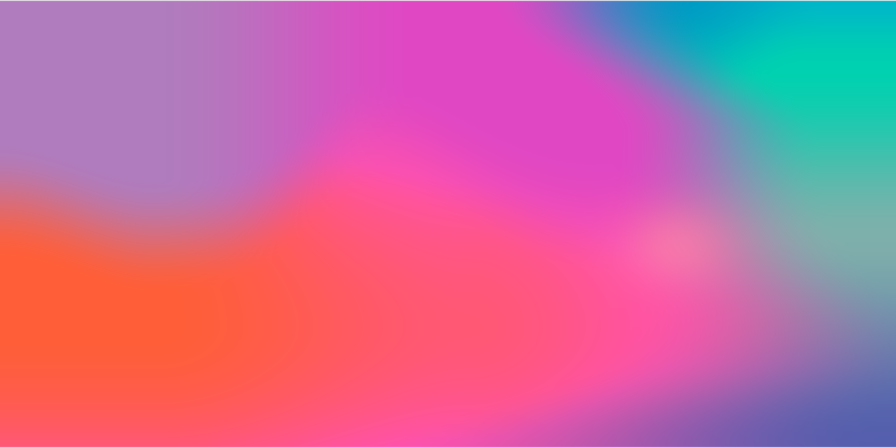
Reproduce this background procedurally as a Shadertoy shader.

```glsl
// Soft mesh gradient: lilac and magenta above, orange and pink below, teal and indigo at the right.

// Lilac fading into magenta from left to right
vec3 upperColor(vec2 p) {
    return mix(vec3(0.69, 0.485, 0.74), vec3(0.88, 0.28, 0.765), smoothstep(0.35, 0.95, p.x));
}

// Orange core that turns pink to the right, and above and below its axis
vec3 warmColor(vec2 p) {
    float pinkness = 0.52 * smoothstep(0.35, 1.05, p.x) + 0.43 * smoothstep(1.05, 1.55, p.x);
    float off = p.y - 0.27;
    float curvature = off < 0.0 ? 7.5 : 4.6 * smoothstep(0.3, 0.8, p.x);
    pinkness += curvature * off * off;
    return mix(vec3(1.0, 0.37, 0.22), vec3(1.0, 0.32, 0.68), min(pinkness, 1.0));
}

// Indigo, sage, teal and cyan stacked upward, with blue at the upper left
vec3 coolColor(vec2 p) {
    vec3 color = mix(vec3(0.33, 0.37, 0.68), vec3(0.50, 0.69, 0.67), smoothstep(0.0, 0.5, p.y));
    color = mix(color, vec3(0.0, 0.82, 0.69), smoothstep(0.45, 0.86, p.y));
    vec3 sky = mix(vec3(0.0, 0.60, 0.77), vec3(0.0, 0.71, 0.79), smoothstep(1.5, 1.85, p.x));
    float skyStart = mix(0.72, 0.85, smoothstep(1.5, 1.8, p.x));
    return mix(color, sky, smoothstep(skyStart, 1.02, p.y));
}

// Height of the border between the upper and the warm field
float ridgeHeight(float x) {
    float d = (x - 0.82) / (x < 0.82 ? 0.20 : 0.33);
    return 0.47 + 0.22 * exp(-d * d) + 0.08 * smoothstep(0.35, 0.0, x)
         + 0.03 * smoothstep(1.0, 1.5, x);
}

// Amount of the cool field, whose border bulges and widens toward the bottom
float coolAmount(vec2 p) {
    float d = (p.y - 0.27) / 0.15;
    float border = 1.6 + 0.14 * exp(-d * d)
                 - 0.28 * smoothstep(0.7, 1.0, p.y) - 0.2 * smoothstep(0.2, 0.0, p.y);
    float halfWidth = 0.23 + 0.35 * pow(1.0 - p.y, 4.0);
    return smoothstep(-halfWidth, halfWidth, p.x - border);
}

void mainImage(out vec4 fragColor, in vec2 fragCoord) {
    // Canvas spans 2 by 1 units
    vec2 p = fragCoord / iResolution.xy * vec2(2.0, 1.0);

    // Blend the three fields
    float above = smoothstep(-0.13, 0.13, p.y - ridgeHeight(p.x));
    vec3 color = mix(warmColor(p), upperColor(p), above);
    color = mix(color, coolColor(p), coolAmount(p));

    // Peach glow where the fields meet
    vec2 g = (p - vec2(1.51, 0.45)) / vec2(0.12, 0.09);
    color = mix(color, vec3(1.0, 0.52, 0.65), 0.6 * exp(-dot(g, g)));

    // Pale hairline along the top and bottom
    float edge = smoothstep(0.004, 0.0, min(p.y, 1.0 - p.y));
    color = mix(color, vec3(0.92), edge);

    fragColor = vec4(color, 1.0);
}
```
